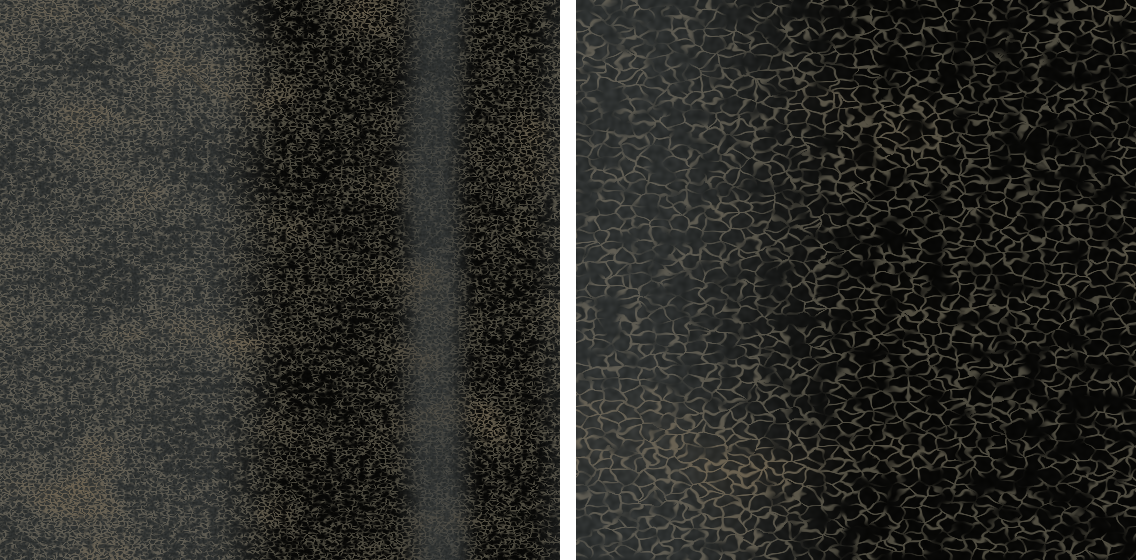
Left, the full canvas; right, a detail of the centre.
Give the GLSL for this texture, as a WebGL 2 fragment shader.

```glsl
#version 300 es
precision highp float;
// Worn dark leather with fine tan crackle, scuffed patches and soft vertical folds.

uniform vec2 u_resolution;
out vec4 fragColor;

const vec3 SHADOW = vec3(0.028, 0.028, 0.023);
const vec3 SLATE = vec3(0.178, 0.190, 0.188);
const vec3 CRACK_DIM = vec3(0.40, 0.385, 0.325);
const vec3 CRACK_LIT = vec3(0.44, 0.42, 0.37);
const vec3 SCUFF = vec3(0.43, 0.375, 0.29);

vec2 hash2(vec2 p) {
    vec3 q = fract(p.xyx * vec3(0.1031, 0.1030, 0.0973));
    q += dot(q, q.yzx + 33.33);
    return fract((q.xx + q.yz) * q.zy);
}

float cornerSlope(vec2 cell, vec2 corner, vec2 f) {
    float angle = 6.2832 * hash2(cell + corner).x;
    return dot(vec2(cos(angle), sin(angle)), f - corner);
}

float gradientNoise(vec2 p) {
    vec2 cell = floor(p);
    vec2 f = fract(p);
    vec2 u = f * f * f * (f * (f * 6.0 - 15.0) + 10.0);
    float low = mix(cornerSlope(cell, vec2(0, 0), f), cornerSlope(cell, vec2(1, 0), f), u.x);
    float high = mix(cornerSlope(cell, vec2(0, 1), f), cornerSlope(cell, vec2(1, 1), f), u.x);
    return mix(low, high, u.y);
}

float fbm(vec2 p) {
    float sum = 0.0;
    float amplitude = 0.6;
    for (int i = 0; i < 4; i++) {
        sum += amplitude * gradientNoise(p);
        p = mat2(1.6, 1.2, -1.2, 1.6) * p + 17.3;
        amplitude *= 0.5;
    }
    return sum;
}

// Distance to the border between the two nearest scattered cells.
float cellBorder(vec2 p) {
    vec2 cell = floor(p);
    vec2 nearest = vec2(8.0);
    vec2 second = vec2(8.0);
    for (int y = -1; y <= 1; y++) {
        for (int x = -1; x <= 1; x++) {
            vec2 neighbour = cell + vec2(x, y);
            vec2 offset = neighbour + 0.06 + 0.88 * hash2(neighbour) - p;
            if (dot(offset, offset) < dot(nearest, nearest)) {
                second = nearest;
                nearest = offset;
            } else if (dot(offset, offset) < dot(second, second)) {
                second = offset;
            }
        }
    }
    vec2 between = second - nearest;
    return 0.5 * dot(second + nearest, between) / max(length(between), 0.001);
}

float crackle(vec2 uv, vec2 frequency, float pixel) {
    vec2 p = uv * frequency;
    p += 0.6 * vec2(gradientNoise(p * 1.1 + 5.1), gradientNoise(p * 1.1 + 41.7));
    float blur = frequency.y * pixel;
    return 1.0 - smoothstep(0.03, 0.07 + blur * 0.9, cellBorder(p));
}

float segmentDistance(vec2 p, vec2 a, vec2 b) {
    vec2 ab = b - a;
    return length(p - a - ab * clamp(dot(p - a, ab) / dot(ab, ab), 0.0, 1.0));
}

// Faint diagonal scratches fanning down from the upper left.
float scratches(vec2 uv, float pixel) {
    vec2 p = uv + 0.012 * gradientNoise(uv * 18.0);
    float mark = 0.0;
    for (int i = 0; i < 3; i++) {
        vec2 start = vec2(0.15 + 0.035 * float(i), 1.01 - 0.02 * float(i));
        float d = segmentDistance(p, start, start + vec2(0.23, -0.18));
        mark = max(mark, 1.0 - smoothstep(0.0006, 0.0012 + pixel, d));
    }
    return mark * smoothstep(-0.1, 0.3, gradientNoise(uv * 35.0));
}

float ridge(float x) {
    return smoothstep(0.69, 0.765, x) * (1.0 - smoothstep(0.795, 0.86, x));
}

void main() {
    vec2 uv = gl_FragCoord.xy / u_resolution;
    float pixel = 1.0 / min(u_resolution.x, u_resolution.y);

    // Light across the folds
    float x = uv.x + 0.02 * gradientNoise(uv * vec2(2.0, 4.0));
    float fold = ridge(x);
    float light = 1.0 - smoothstep(0.37, 0.52, x);
    light = max(light, max(fold, 0.5 * smoothstep(0.94, 1.01, x)));

    // Scuffed patches and uneven wear
    float wear = fbm(uv * vec2(5.0, 7.0) + 3.7);
    float patches = smoothstep(0.04, 0.48, wear);
    float breaks = gradientNoise(uv * vec2(72.0, 104.0));
    breaks += 0.3 * gradientNoise(uv * vec2(26.0, 40.0) + 9.4) + 0.7 * wear;
    float density = smoothstep(-0.50, 0.22, breaks);

    // Hide, tinted by the scuffs and roughened by fine grain
    vec3 colour = mix(SHADOW, SLATE, light);
    colour *= 1.0 + 0.12 * wear;
    colour = mix(colour, SCUFF, patches * mix(0.08, 0.13, light));
    colour += 0.04 * gradientNoise(uv * 230.0) * (0.4 + light);

    // Crackle
    float lines = crackle(uv, vec2(100.0, 145.0), pixel) * density;
    lines *= (1.0 - 0.5 * fold) * (0.76 + 0.24 * patches);
    vec3 crackColour = mix(mix(CRACK_DIM, CRACK_LIT, light), SCUFF, 0.6 * patches);
    colour = mix(colour, crackColour, lines);
    colour = mix(colour, SCUFF, 0.4 * scratches(uv, pixel));

    fragColor = vec4(clamp(colour, 0.0, 1.0), 1.0);
}
```
